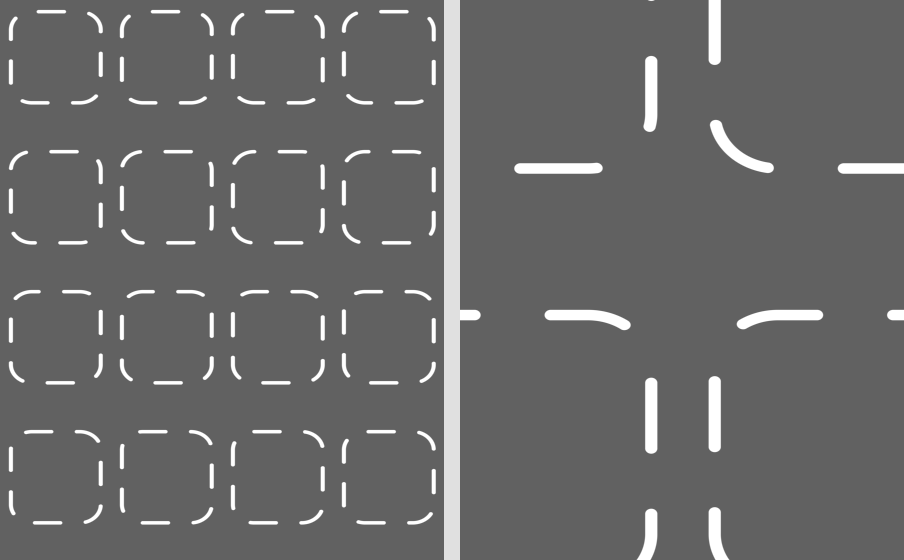
Left, the full canvas; right, a detail of the centre.
Write a WebGL 2 fragment shader that draws this pattern.

```glsl
#version 300 es
precision highp float;
// A 4 x 4 sheet of dashed rounded frames, white on grey. From cell to cell, read
// left to right and top to bottom, the dashes creep clockwise until, over the
// whole sheet, they have moved by one dash period along the outline.

#define GRID        vec2(4.0, 4.0)       // cells across and down
#define CELL_SIZE   vec2(0.682, 1.0)     // cell extent in frame units
#define CENTER      vec2(0.503, 0.591)   // frame centre as a fraction of the cell
#define HALF_SIZE   vec2(0.276, 0.3255)  // half extent of the outline
#define RADIUS      0.1295               // corner radius
#define HALF_STROKE 0.0125
#define DASHES      7.0                  // dashes around one frame
#define DASH_FILL   0.5                  // dash length over period, without caps
#define FIRST_PHASE -0.088               // dash offset in the first cell, in periods
#define GROUND      vec3(0.38)
#define INK         vec3(1.0)

uniform vec2 u_resolution;
out vec4 fragColor;

const float HALF_PI = 1.57079633;
const vec2 STRAIGHT = HALF_SIZE - RADIUS;
const float ARC = RADIUS * HALF_PI;
const float QUARTER = STRAIGHT.x + ARC + STRAIGHT.y;

// Signed distance to the rounded outline
float roundedBox(vec2 p) {
    vec2 q = abs(p) - STRAIGHT;
    return length(max(q, 0.0)) + min(max(q.x, q.y), 0.0) - RADIUS;
}

// Clockwise length along the outline, zero at the middle of the top side
float outlineLength(vec2 p) {
    vec2 q = abs(p);
    vec2 c = q - STRAIGHT;
    float s;
    if (c.x > 0.0 && c.y > 0.0) s = STRAIGHT.x + RADIUS * atan(c.x, c.y);
    else if (c.y > c.x) s = min(q.x, STRAIGHT.x);
    else s = STRAIGHT.x + ARC + max(STRAIGHT.y - q.y, 0.0);
    if (p.y < 0.0) s = 2.0 * QUARTER - s;
    return p.x < 0.0 ? -s : s;
}

// Distance to the nearest round-capped dash
float dashDistance(vec2 p, float phase) {
    float period = 4.0 * QUARTER / DASHES;
    float along = (fract(outlineLength(p) / period - phase + 0.5) - 0.5) * period;
    float beyond = max(abs(along) - 0.5 * DASH_FILL * period, 0.0);
    return length(vec2(beyond, roundedBox(p))) - HALF_STROKE;
}

void main() {
    // Cell and its place in the sequence
    vec2 grid = gl_FragCoord.xy / u_resolution * GRID;
    vec2 cell = floor(grid);
    float index = (GRID.y - 1.0 - cell.y) * GRID.x + cell.x;
    float phase = FIRST_PHASE + index / (GRID.x * GRID.y);

    // Dashed outline with smooth edges
    vec2 p = (fract(grid) - CENTER) * CELL_SIZE;
    vec2 pixel = CELL_SIZE * GRID / u_resolution;
    float edge = 0.7 * max(pixel.x, pixel.y);
    float ink = 1.0 - smoothstep(-edge, edge, dashDistance(p, phase));
    fragColor = vec4(mix(GROUND, INK, ink), 1.0);
}
```
